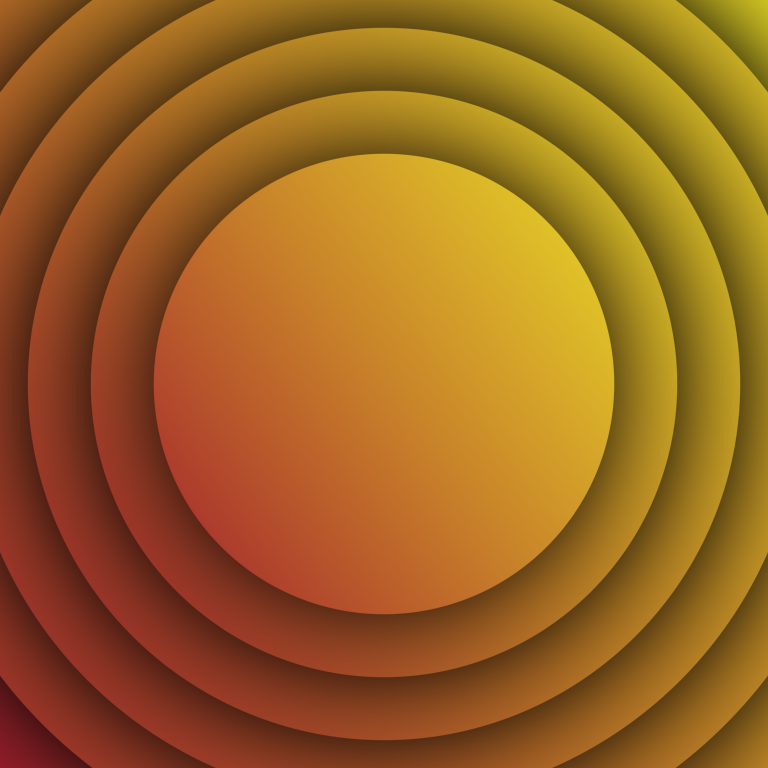
Write a WebGL 2 fragment shader that draws this background.

```glsl
#version 300 es
precision highp float;
// Stacked concentric discs with a diagonal crimson-to-yellow gradient and soft shadows.

#define DISC_COUNT 5
#define INNER_RADIUS 0.2998
#define RING_STEP 0.0820
#define SHADOW_BLUR 0.065
#define SHADOW_OPACITY 0.98
#define GRADIENT_AXIS vec2(0.809, 0.588)
#define LOW_COLOR vec3(0.635, 0.120, 0.180)
#define MID_COLOR vec3(0.784, 0.508, 0.163)
#define HIGH_COLOR vec3(0.912, 0.858, 0.155)

uniform vec2 u_resolution;
out vec4 fragColor;

// Gradient spanning the corners of a square with the given half size.
vec3 diagonalGradient(vec2 p, float halfSize) {
    vec2 axis = GRADIENT_AXIS;
    float t = clamp(dot(p, axis) / (halfSize * (axis.x + axis.y)), -1.0, 1.0);
    return mix(MID_COLOR, t < 0.0 ? LOW_COLOR : HIGH_COLOR, abs(t));
}

// Logistic stand-in for the falloff of a Gaussian-blurred edge.
float shadowAmount(float edgeDistance) {
    return SHADOW_OPACITY / (1.0 + exp(1.702 * edgeDistance / SHADOW_BLUR));
}

void main() {
    float canvasSize = min(u_resolution.x, u_resolution.y);
    vec2 p = (gl_FragCoord.xy - 0.5 * u_resolution) / canvasSize;
    float centerDistance = length(p);
    float edgeWidth = 0.75 / canvasSize;

    vec3 color = diagonalGradient(p, 0.5);

    // Paint from the largest disc to the smallest, each above its own shadow.
    for (int i = DISC_COUNT - 1; i >= 0; i--) {
        float radius = INNER_RADIUS + RING_STEP * float(i);
        float edgeDistance = centerDistance - radius;
        float coverage = 1.0 - smoothstep(-edgeWidth, edgeWidth, edgeDistance);
        color *= 1.0 - shadowAmount(max(edgeDistance, 0.0));
        color = mix(color, diagonalGradient(p, radius), coverage);
    }

    fragColor = vec4(color, 1.0);
}
```
